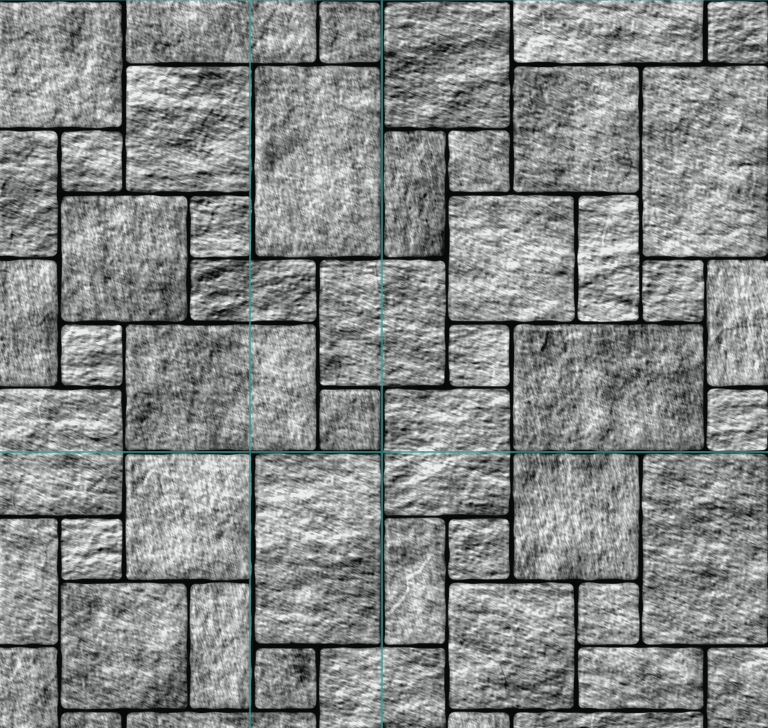
This texture is drawn by a Shadertoy shader. Its source:

```glsl
// Grey ashlar wall: rough square-cut stones in a repeating 6 x 6 cell bond, with thin teal guide lines.

const float CELLS_ACROSS = 11.89;
const float BOND = 6.0;              // cells per repeat
const float JOINT_HALF = 0.03;       // half joint width, in cells
const float CORNER = 0.08;
const vec3 JOINT_COLOR = vec3(0.03, 0.035, 0.035);
const vec3 GUIDE_COLOR = vec3(0.24, 0.60, 0.57);

// Stones of one repeat: column, row, width, height
const vec4 STONES[10] = vec4[10](
    vec4(0, 0, 2, 2), vec4(5, 0, 1, 1), vec4(2, 1, 2, 2), vec4(4, 1, 2, 3),
    vec4(0, 2, 1, 2), vec4(1, 2, 1, 1), vec4(1, 3, 2, 2), vec4(5, 4, 2, 2),
    vec4(1, 5, 1, 1), vec4(2, 5, 3, 2));

float hash(vec2 p) {
    vec3 q = fract(vec3(p.xyx) * 0.1031);
    q += dot(q, q.yzx + 33.33);
    return fract((q.x + q.y) * q.z);
}

float noise(vec2 p) {
    vec2 i = floor(p), f = fract(p);
    f = f * f * (3.0 - 2.0 * f);
    return mix(mix(hash(i), hash(i + vec2(1, 0)), f.x),
               mix(hash(i + vec2(0, 1)), hash(i + vec2(1, 1)), f.x), f.y);
}

mat2 rotation(float a) {
    return mat2(cos(a), -sin(a), sin(a), cos(a));
}

float fbm(vec2 p, int octaves, float gain) {
    float sum = 0.0, amp = 0.5;
    for (int i = 0; i < octaves; i++) {
        sum += amp * noise(p);
        p = rotation(0.35) * p * 2.03 + 17.3;
        amp *= gain;
    }
    return sum;
}

// Height of the split face: streaked grain plus a few chipped ledges
float relief(vec2 p, float angle, float ledge) {
    vec2 grain = rotation(angle) * p * vec2(1.0, 1.0);
    float h = fbm(grain * vec2(1.6, 3.0), 5, 0.62);
    float chip = fbm(p * 1.3 + 40.0, 3, 0.5);
    return h + ledge * smoothstep(0.46, 0.49, chip);
}

float roundedBox(vec2 p, vec2 halfSize, float radius) {
    vec2 q = abs(p) - halfSize + radius;
    return length(max(q, 0.0)) + min(max(q.x, q.y), 0.0) - radius;
}

// Keeps the stone (origin, size) if p lies in any of its repeats
void pickStone(vec2 p, vec4 stone, inout vec4 found) {
    vec2 local = mod(p - stone.xy, BOND);
    if (all(lessThan(local, stone.zw)))
        found = vec4(floor(p - local + 0.5), stone.zw);
}

vec4 findStone(vec2 p) {
    vec4 found = vec4(floor(p), 1, 1);
    for (int i = 0; i < 10; i++) pickStone(p, STONES[i], found);
    // The three-cell corner alternates between two cuts, checkerboard fashion
    vec2 repeat = floor(p / BOND);
    bool flat_cut = mod(repeat.x + repeat.y, 2.0) < 0.5;
    pickStone(p, flat_cut ? vec4(3, 4, 2, 1) : vec4(3, 3, 1, 2), found);
    return found;
}

float stoneShade(vec2 p, vec4 stone, float edge) {
    float seed = hash(stone.xy + 7.0), kind = hash(stone.xy + 51.0);
    vec2 q = p + seed * 91.0;
    float angle = mix(-0.1, 1.2, kind);
    float ledge = 0.07 * step(0.35, seed);
    vec2 toLight = vec2(-0.030, -0.036);
    float slope = relief(q, angle, ledge) - relief(q + toLight, angle, ledge);
    float clouds = fbm(q * 0.9 + 9.0, 4, 0.55) - 0.48;
    float shade = 0.58 + 0.09 * (seed - 0.5) + 2.7 * slope + 0.50 * clouds;

    // Rounded arrises: pale rim, then a fall into shadow, deeper at lower right
    vec2 side = (p - stone.xy) / stone.zw;
    float lower = smoothstep(0.6, 1.5, side.x + side.y);
    shade += 0.13 * smoothstep(0.05, 0.0, abs(edge + 0.055)) * (1.0 - 0.4 * lower);
    shade *= 1.0 - mix(0.15, 0.42, lower * kind) * exp(8.0 * min(edge, 0.0));
    return clamp(shade, 0.06, 0.93);
}

float guideLine(float dist, float blur) {
    return 1.0 - smoothstep(0.018 - blur * 0.5, 0.018 + blur * 0.5, abs(dist));
}

void mainImage(out vec4 fragColor, in vec2 fragCoord) {
    float cell = CELLS_ACROSS / iResolution.x;   // cells per pixel
    vec2 p = vec2(fragCoord.x, iResolution.y - fragCoord.y) * cell + vec2(0.08, 0.0);

    vec4 stone = findStone(p);
    vec2 halfSize = 0.5 * stone.zw;
    float edge = roundedBox(p - stone.xy - halfSize, halfSize - JOINT_HALF, CORNER);
    edge += 0.03 * (noise(p * 5.0) - 0.5);

    vec3 color = stoneShade(p, stone, edge) * vec3(0.992, 1.0, 1.0);
    color = mix(color, JOINT_COLOR, smoothstep(-cell, cell, edge));

    // Guide lines: two upright, one level, and a faint one along the top
    float guides = max(guideLine(p.x - 3.95, cell), guideLine(p.x - 5.99, cell));
    guides = max(guides, guideLine(p.y - 7.0, cell));
    guides = max(guides, 0.5 * guideLine(p.y, cell));
    color = mix(color, GUIDE_COLOR, 0.7 * guides);
    fragColor = vec4(color, 1.0);
}
```
